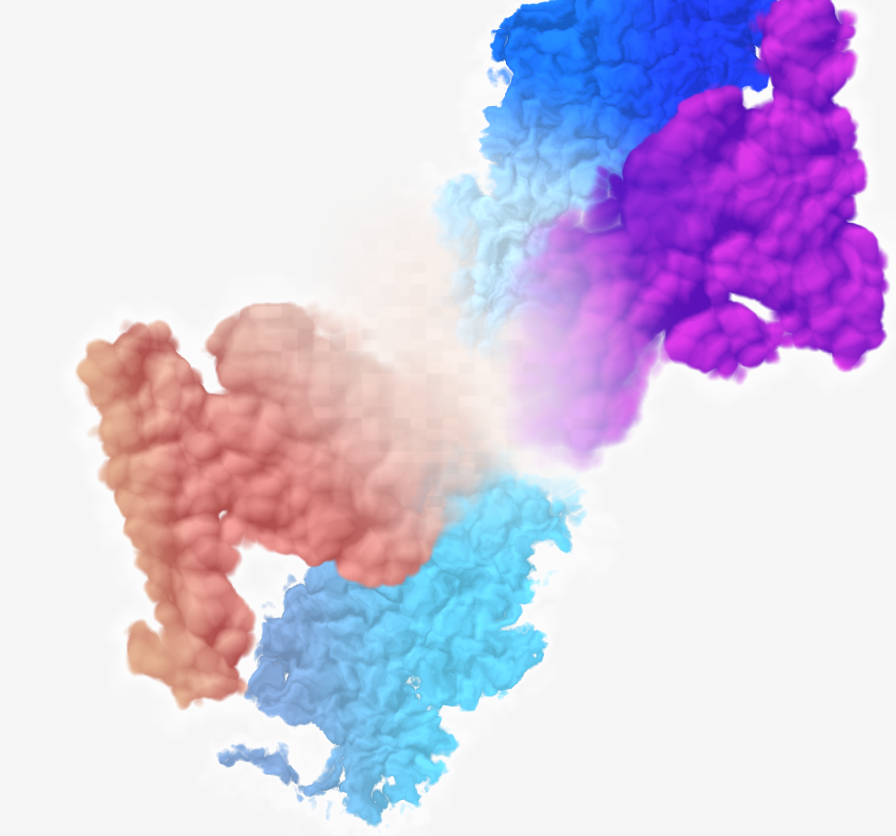
Write a Shadertoy shader that draws this background.

```glsl
// Billowing ink clouds in peach, cyan, blue and violet, dissolving into each other on pale grey.

vec2 hash2(vec2 p) {
    vec3 q = fract(p.xyx * vec3(0.1031, 0.1030, 0.0973));
    q += dot(q, q.yzx + 33.33);
    return fract((q.xx + q.yz) * q.zy);
}

// Value noise; a small width gives square blocks with soft borders
vec2 noise2(vec2 p, float width) {
    vec2 i = floor(p), f = smoothstep(0.5 - width, 0.5 + width, fract(p));
    return mix(mix(hash2(i), hash2(i + vec2(1, 0)), f.x),
               mix(hash2(i + vec2(0, 1)), hash2(i + vec2(1, 1)), f.x), f.y);
}

vec2 fbm2(vec2 p) {
    vec2 sum = vec2(0);
    float gain = 0.5;
    for (int i = 0; i < 4; i++) {
        sum += gain * (noise2(p, 0.5) - 0.5);
        p = mat2(1.6, 1.2, -1.2, 1.6) * p + 17.0;
        gain *= 0.5;
    }
    return sum;
}

// Rounded lumps: squared distance to the nearest scattered centre
float lump(vec2 p) {
    vec2 cell = floor(p);
    float nearest = 1.0;
    for (int y = -1; y <= 1; y++)
        for (int x = -1; x <= 1; x++) {
            vec2 c = cell + vec2(x, y);
            vec2 r = c + hash2(c) - p;
            nearest = min(nearest, dot(r, r));
        }
    return 1.0 - nearest;
}

float billow(vec2 p) {
    return 0.68 * lump(p) + 0.32 * lump(mat2(1.7, 1.1, -1.1, 1.7) * p + 9.0);
}

// Height in x, light from the upper left in y
vec2 relief(vec2 p) {
    float h = billow(p);
    float slope = h - billow(p + vec2(-0.16, 0.22));
    return vec2(h, clamp(0.52 + 1.5 * slope + 0.8 * (h - 0.8), 0.0, 1.0));
}

// Tapered capsule
float limb(vec2 p, vec2 a, vec2 b, float ra, float rb) {
    vec2 ab = b - a;
    float t = clamp(dot(p - a, ab) / dot(ab, ab), 0.0, 1.0);
    return length(p - a - t * ab) - mix(ra, rb, t);
}

float join(float a, float b) {
    float h = max(0.03 - abs(a - b), 0.0) / 0.03;
    return min(a, b) - h * h * 0.0075;
}

void mainImage(out vec4 fragColor, in vec2 fragCoord) {
    vec2 p = fragCoord / iResolution.xy * vec2(1.071, 1.0);

    // Folded coordinates for the thick and the feathery ink
    vec2 thick = p + 0.05 * fbm2(p * 8.0) + 0.018 * fbm2(p * 24.0 + 5.0);
    vec2 feather = p + 0.07 * fbm2(p * 13.0 + 31.0) + 0.03 * fbm2(p * 45.0);
    vec2 big = relief(thick * 19.0), small = relief(feather * 30.0);

    // Blocky dissolve around the meeting point
    float block = noise2(p * vec2(52, 75), 0.1).x - 0.5;
    float solid = smoothstep(0.03, 0.25, length((p - vec2(0.585, 0.57)) * vec2(1.0, 0.9)));
    solid = clamp(solid + block * 0.3 * (1.0 - solid), 0.0, 1.0);
    float soft = mix(0.05, 0.005, solid);

    // Peach cloud
    vec2 q = thick;
    float peach = limb(q, vec2(0.172, 0.545), vec2(0.25, 0.22), 0.068, 0.05);
    peach = join(peach, limb(q, vec2(0.225, 0.48), vec2(0.465, 0.365), 0.09, 0.055));
    peach = join(peach, limb(q, vec2(0.325, 0.57), vec2(0.515, 0.455), 0.072, 0.07));
    peach = min(peach, limb(q, vec2(0.17, 0.22), vec2(0.22, 0.18), 0.015, 0.02));
    peach -= (big.x - 0.78) * 0.05;

    // Violet cloud
    float violet = limb(q, vec2(0.945, 0.96), vec2(0.975, 0.79), 0.055, 0.055);
    violet = join(violet, limb(q, vec2(0.80, 0.755), vec2(0.975, 0.69), 0.09, 0.08));
    violet = join(violet, limb(q, vec2(0.86, 0.82), vec2(0.94, 0.80), 0.07, 0.07));
    violet = join(violet, limb(q, vec2(0.96, 0.68), vec2(1.0, 0.62), 0.06, 0.045));
    violet = join(violet, limb(q, vec2(0.75, 0.64), vec2(0.88, 0.585), 0.07, 0.045));
    violet = join(violet, limb(q, vec2(0.70, 0.67), vec2(0.69, 0.515), 0.075, 0.06));
    violet -= (big.x - 0.78) * 0.05;

    // Blue cloud
    q = feather;
    float blue = limb(q, vec2(0.67, 0.92), vec2(0.84, 0.96), 0.085, 0.09);
    blue = join(blue, limb(q, vec2(0.655, 0.835), vec2(0.76, 0.85), 0.075, 0.08));
    blue = join(blue, limb(q, vec2(0.60, 0.67), vec2(0.65, 0.80), 0.06, 0.065));
    blue = join(blue, limb(q, vec2(0.525, 0.757), vec2(0.60, 0.74), 0.016, 0.03));
    blue -= (small.x - 0.78) * 0.05;

    // Cyan cloud
    float cyan = limb(q, vec2(0.40, 0.23), vec2(0.56, 0.345), 0.085, 0.085);
    cyan = join(cyan, limb(q, vec2(0.376, 0.206), vec2(0.475, 0.11), 0.075, 0.065));
    cyan = join(cyan, limb(q, vec2(0.575, 0.405), vec2(0.69, 0.36), 0.05, 0.025));
    cyan = join(cyan, limb(q, vec2(0.54, 0.22), vec2(0.60, 0.215), 0.06, 0.04));
    cyan = join(cyan, limb(q, vec2(0.29, 0.085), vec2(0.45, 0.05), 0.01, 0.02));
    cyan -= (small.x - 0.78) * 0.05;

    // Pale ground with a white halo and a cream mist
    vec3 color = vec3(0.96);
    float edge = min(min(peach, violet), min(blue, cyan));
    color = mix(color, vec3(1), 0.7 * smoothstep(0.04, 0.0, edge));
    float mist = smoothstep(0.19, 0.03, length((p - vec2(0.52, 0.59)) * vec2(1.0, 0.8)) + 0.08 * fbm2(p * 9.0).x);
    color = mix(color, vec3(0.97, 0.925, 0.905) + 0.03 * block, mist);

    // Blue ink: deep above, washed out below
    float depth = smoothstep(0.70, 0.92, p.y + 0.35 * (p.x - 0.68));
    vec3 ink = mix(vec3(0.62, 0.84, 0.97), vec3(0.12, 0.46, 0.98), depth);
    ink = mix(ink, vec3(0.13, 0.25, 0.95), smoothstep(0.68, 0.83, p.x) * depth);
    ink *= 0.8 + 0.4 * small.y;
    color = mix(color, ink, smoothstep(soft, -soft, blue) * mix(0.65, 1.0, depth));

    // Violet ink: magenta to the right, pale lilac near the middle
    ink = mix(vec3(0.36, 0.07, 0.72), vec3(0.86, 0.22, 0.92), big.y);
    ink = mix(ink, vec3(0.34, 0.12, 0.80), 0.55 * smoothstep(0.15, 0.0, length(p - vec2(0.76, 0.77))));
    float wash = smoothstep(0.80, 0.62, p.x + 0.35 * (p.y - 0.62));
    ink = mix(ink, vec3(0.84, 0.66, 0.93) + 0.1 * block, 0.8 * wash);
    color = mix(color, ink, smoothstep(soft, -soft, violet) * mix(0.5, 1.0, solid));

    // Cyan ink: greyer and shaded to the left
    ink = mix(vec3(0.52, 0.66, 0.85), vec3(0.40, 0.82, 0.97), smoothstep(0.32, 0.54, p.x));
    ink *= 0.85 + 0.28 * small.y;
    color = mix(color, ink, smoothstep(soft, -soft, cyan) * mix(0.4, 1.0, solid));

    // Peach ink: tan rim, red heart, cream towards the middle
    vec3 lit = mix(vec3(0.95, 0.76, 0.67), vec3(0.96, 0.62, 0.60), smoothstep(0.28, 0.06, length(p - vec2(0.36, 0.40))));
    ink = mix(vec3(0.70, 0.32, 0.31), lit, big.y);
    ink = mix(ink, vec3(0.88, 0.70, 0.54), 0.5 * smoothstep(0.03, -0.05, p.x - 0.17 - 0.25 * (0.5 - p.y)));
    float cream = smoothstep(0.72, 1.02, p.x + p.y);
    ink = mix(ink, vec3(0.91, 0.80, 0.76) + 0.1 * block, 0.85 * cream);
    color = mix(color, ink, smoothstep(soft, -soft, peach) * mix(0.55, 1.0, solid));

    fragColor = vec4(clamp(color, 0.0, 1.0), 1.0);
}
```
